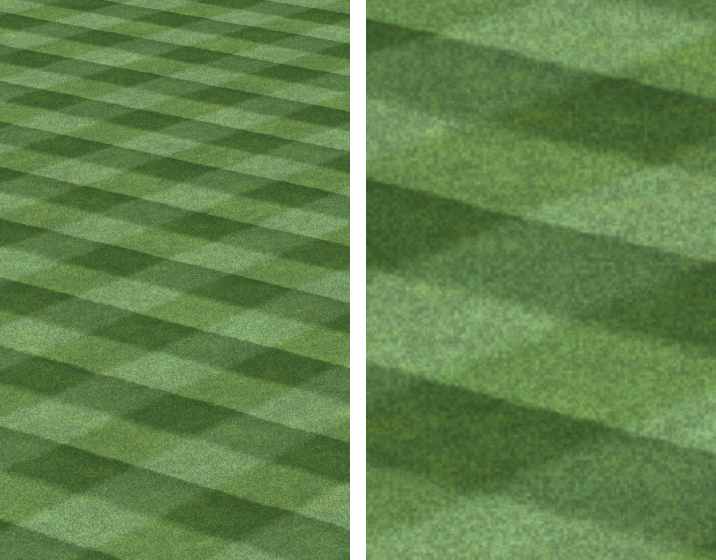
Left: the whole. Right: its middle third, enlarged.
Write a Shadertoy shader that draws this texture.

```glsl
float hash(vec2 p) {
    vec3 q = fract(vec3(p.xyx) * 0.1031);
    q += dot(q, q.yzx + 33.33);
    return fract((q.x + q.y) * q.z);
}

float noise(vec2 p) {
    vec2 i = floor(p), f = fract(p);
    f = f * f * (3.0 - 2.0 * f);
    return mix(mix(hash(i), hash(i + vec2(1, 0)), f.x),
               mix(hash(i + vec2(0, 1)), hash(i + vec2(1, 1)), f.x), f.y);
}

float fbm(vec2 p) {
    float sum = 0.0, amp = 0.5;
    for (int i = 0; i < 4; i++) {
        sum += amp * noise(p);
        p = mat2(1.6, 1.2, -1.2, 1.6) * p + 7.3;
        amp *= 0.5;
    }
    return sum / 0.9375;
}

// Half of each period is mown dark; the two sides have their own softness
float mownBand(float x, float lowSoft, float highSoft) {
    float d = fract(x + 0.5) - 0.5;
    return smoothstep(-0.25 - lowSoft, -0.25 + lowSoft, d)
         * (1.0 - smoothstep(0.25 - highSoft, 0.25 + highSoft, d));
}

void mainImage(out vec4 fragColor, in vec2 fragCoord) {
    vec2 p = fragCoord / iResolution.xy;

    // Perspective from the canvas back to the ground plane
    mat3 groundToCanvas = mat3(-0.0594, 0.1705, 0.0816,
                                0.3021, 0.0942, 0.0460,
                                0.4167, 0.4076, 1.0);
    vec3 ground = inverse(groundToCanvas) * vec3(p, 1.0);
    ground.xy /= ground.z;
    vec2 lawn = vec2(-ground.x, ground.x + ground.y);

    // Uneven mowing lines
    vec2 wobble = vec2(fbm(lawn * 5.0), fbm(lawn * 5.0 + 41.0)) - 0.5;
    vec2 frayed = vec2(noise(lawn * 38.0), noise(lawn * 38.0 + 19.0)) - 0.5;
    vec2 mown = lawn + 0.045 * wobble + 0.018 * frayed;
    float rising = mownBand(mown.x, 0.045, 0.045);
    float falling = mownBand(mown.y, 0.06, 0.022);

    // Four tones from the two crossing sets of bands
    vec3 pale = vec3(0.465, 0.605, 0.39);
    vec3 warm = vec3(0.395, 0.535, 0.29);
    vec3 cool = vec3(0.345, 0.48, 0.275);
    vec3 deep = vec3(0.265, 0.395, 0.19);
    vec3 col = mix(mix(pale, warm, rising), mix(cool, deep, rising), falling);

    // Shaded crease on the far side of each falling band
    float crease = fract(mown.y + 0.5) - 0.5;
    col *= 1.0 - 0.07 * falling * smoothstep(0.05, 0.23, crease);

    // Broad patches and streaks of wear
    col *= 1.0 + 0.14 * (fbm(lawn * 2.3 + 11.0) - 0.5);
    col *= 1.0 + 0.16 * (fbm(lawn.yx * vec2(9.0, 16.0)) - 0.5);
    float straw = smoothstep(0.5, 0.8, fbm(lawn * 7.0 + 60.0));
    col += straw * vec3(0.03, 0.015, -0.01);

    // Blades: fine grain, calmer with distance
    vec2 g = p * vec2(260.0, 416.0);
    float near = mix(1.0, 0.6, p.y);
    float grain = noise(g) + 0.6 * noise(g * 1.9 + 31.0) - 0.8;
    col *= 1.0 + 0.27 * near * grain;
    col += 0.03 * near * (noise(g * 0.8 + 90.0) - 0.5) * vec3(1.0, 0.2, -1.0);
    float fleck = smoothstep(0.86, 0.97, noise(g * 0.75 + 150.0));
    col += 0.06 * near * fleck * vec3(1.0, 0.9, 0.5);

    fragColor = vec4(clamp(col, 0.0, 1.0), 1.0);
}
```
